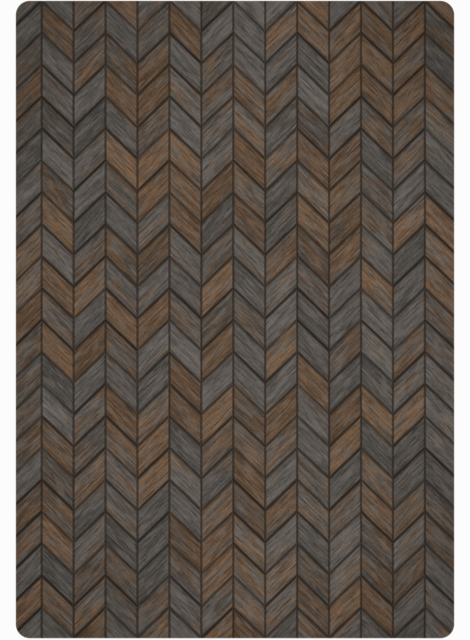
Give the GLSL for this texture, as a Shadertoy shader.

```glsl
float hash(vec2 p) {
    vec3 q = fract(p.xyx * vec3(0.1031, 0.1030, 0.0973));
    q += dot(q, q.yzx + 33.33);
    return fract((q.x + q.y) * q.z);
}

float noise(vec2 p) {
    vec2 i = floor(p), f = fract(p);
    f = f * f * (3.0 - 2.0 * f);
    return mix(mix(hash(i), hash(i + vec2(1, 0)), f.x),
               mix(hash(i + vec2(0, 1)), hash(i + vec2(1, 1)), f.x), f.y);
}

float fbm(vec2 p) {
    float sum = 0.0, weight = 0.5;
    for (int i = 0; i < 4; i++) {
        sum += weight * noise(p);
        p = p * 2.03 + 17.3;
        weight *= 0.5;
    }
    return sum / 0.9375;
}

float roundedBox(vec2 p, vec2 halfSize, float radius) {
    vec2 d = abs(p) - halfSize + radius;
    return length(max(d, 0.0)) + min(max(d.x, d.y), 0.0) - radius;
}

void mainImage(out vec4 fragColor, in vec2 fragCoord) {
    vec2 p = fragCoord / iResolution.y;
    float pixel = 1.0 / iResolution.y;
    float pitch = 0.0499;

    // Chevron coordinates: columns across, slanted planks down
    float x = (p.x - 0.0651) / pitch;
    float v = (p.y - 0.6497) / pitch + 0.96 * abs(mod(x + 1.0, 2.0) - 1.0);
    vec2 plank = floor(vec2(x, v));
    vec2 local = fract(vec2(x, v));
    float tone = hash(plank + 40.0);
    float shade = hash(plank + 91.0);

    // Plank colour, from slate to brown
    vec2 grainPos = local + plank * vec2(7.3, 5.7) + 200.0;
    float blotch = fbm(grainPos * vec2(2.2, 3.5));
    float warmth = smoothstep(0.2, 1.0, tone + 1.1 * (blotch - 0.5));
    vec3 slate = vec3(0.325, 0.308, 0.292);
    vec3 brown = vec3(0.375, 0.295, 0.228);
    vec3 color = mix(slate, brown, warmth) * mix(0.90, 1.10, shade);

    // Weathered grain running along each plank
    float grain = fbm(grainPos * vec2(3.0, 13.0));
    float fiber = noise(grainPos * vec2(6.0, 34.0));
    float speckle = noise(p * 330.0);
    color *= 1.0 + 0.55 * (grain - 0.5) + 0.13 * (fiber - 0.5) + 0.10 * (speckle - 0.5);
    float scuff = smoothstep(0.53, 0.75, fbm(grainPos * vec2(3.5, 8.0) + 60.0));
    color = mix(color, vec3(0.42, 0.395, 0.37), 0.45 * scuff);

    // Dark joints, some planks cut deeper than others
    vec2 edge = min(local, 1.0 - local) * pitch * vec2(1.0, 0.72);
    float depth = mix(0.35, 0.75, hash(vec2(plank.x, floor(v + 0.5)) + 13.0));
    float slantJoint = 1.0 - smoothstep(0.0003, 0.0021 + pixel, edge.y);
    float columnJoint = 1.0 - smoothstep(0.0002, 0.0016 + pixel, edge.x);
    float joint = max(depth * slantJoint, 0.58 * columnJoint);
    color = mix(color, vec3(0.13, 0.11, 0.095), joint);
    color *= 1.0 - 0.12 * exp(-edge.y / 0.004);

    // Soft darkening toward the rim
    vec2 center = p - vec2(0.3672, 0.5007);
    vec2 rim = center / vec2(0.3425, 0.498);
    color *= 1.04 - 0.15 * smoothstep(0.5, 1.9, dot(rim, rim));

    // Rounded mat with a thin pale border on white
    float d = roundedBox(center, vec2(0.3425, 0.498), 0.022);
    color = mix(color, vec3(0.62, 0.59, 0.55), 0.5 * smoothstep(-0.0025, 0.0, d));
    color = mix(color, vec3(0.99), smoothstep(-0.75 * pixel, 0.75 * pixel, d));
    fragColor = vec4(color, 1.0);
}
```
